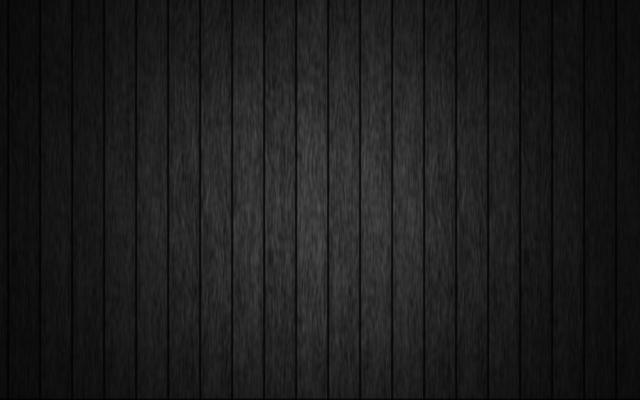
Give the GLSL for this texture, as a WebGL 2 fragment shader.

```glsl
#version 300 es
precision highp float;

uniform vec2 u_resolution;
out vec4 outColor;

// Lengths are fractions of the canvas width
const float PLANK_WIDTH = 0.05;
const float FIRST_SEAM = 0.0127;
const float PLANK_CYCLE = 8.0;
const float SEAM_HALF_WIDTH = 0.0011;
const float SEAM_SHADE_WIDTH = 0.0035;
const float BOTTOM_EDGE = 0.0022;
const float GLOW_SPREAD = 0.113;
const float AMBIENT = 0.036;
const float GLOW = 0.175;
const float GRAIN_STRENGTH = 0.34;
const float STREAK_STRENGTH = 0.24;
const float FIGURE_STRENGTH = 0.09;
const float FLECK_STRENGTH = 0.32;
const int FLECK_COUNT = 5;
const vec3 WOOD_TINT = vec3(1.0, 1.0, 1.005);

float hash(vec2 p) {
  vec3 q = fract(vec3(p.xyx) * 0.1031);
  q += dot(q, q.yzx + 33.33);
  return fract((q.x + q.y) * q.z);
}

vec2 gradientAt(vec2 cell) {
  float angle = 6.28319 * hash(cell);
  return vec2(cos(angle), sin(angle));
}

float gradientNoise(vec2 p) {
  vec2 cell = floor(p);
  vec2 f = p - cell;
  vec2 w = f * f * f * (f * (f * 6.0 - 15.0) + 10.0);
  float a = dot(gradientAt(cell), f);
  float b = dot(gradientAt(cell + vec2(1, 0)), f - vec2(1, 0));
  float c = dot(gradientAt(cell + vec2(0, 1)), f - vec2(0, 1));
  float d = dot(gradientAt(cell + vec2(1, 1)), f - vec2(1, 1));
  return mix(mix(a, b, w.x), mix(c, d, w.x), w.y);
}

// Small dark marks scattered along one plank
float flecks(vec2 p, float plank) {
  float mark = 0.0;
  for (int i = 0; i < FLECK_COUNT; i++) {
    vec2 key = vec2(plank * 7.0 + 3.0, float(i) * 5.0 + 11.0);
    vec2 center = vec2(mix(0.1, 0.9, hash(key)) * PLANK_WIDTH,
                       hash(key + 19.0) * 0.625);
    vec2 size = mix(vec2(0.0015, 0.005), vec2(0.004, 0.02), hash(key + 41.0));
    vec2 offset = (p - center) / size;
    mark += exp(-dot(offset, offset)) * hash(key + 67.0);
  }
  return min(mark, 1.0);
}

float woodTone(vec2 p, float plank) {
  vec2 seed = vec2(plank * 37.0 + 5.0, plank * 23.0 + 9.0);
  float bend = 0.003 * gradientNoise(vec2(p.x * 30.0, p.y * 11.0) + seed);
  vec2 q = vec2(p.x + bend, p.y);

  // Fine fibres over broader streaks
  float fibres = gradientNoise(q * vec2(330.0, 38.0) + seed);
  fibres += 0.7 * gradientNoise(q * vec2(210.0, 85.0) + seed + 71.0);
  float streaks = gradientNoise(q * vec2(120.0, 9.0) + seed + 131.0);
  streaks += 0.6 * gradientNoise(q * vec2(45.0, 14.0) + seed + 173.0);

  // Curved growth lines, stronger on some planks
  float field = gradientNoise(q * vec2(38.0, 8.0) + seed + 211.0);
  float figure = sin(field * 26.0 + q.x * 180.0);
  figure *= mix(0.3, 1.0, hash(seed + 3.0));

  float tone = mix(0.95, 1.1, hash(seed + 17.0));
  tone += GRAIN_STRENGTH * fibres + STREAK_STRENGTH * streaks;
  tone += FIGURE_STRENGTH * figure;
  float ragged = 0.65 + 0.8 * gradientNoise(q * vec2(260.0, 110.0) + seed);
  return tone - FLECK_STRENGTH * flecks(p, plank) * ragged;
}

// Brightness factor of the joints between planks
float seamTone(float x, float pixel) {
  float d = min(x, PLANK_WIDTH - x);
  float soft = max(pixel, 0.0008);
  float groove = 1.0 - smoothstep(SEAM_HALF_WIDTH - 0.5 * soft,
                                  SEAM_HALF_WIDTH + soft, d);
  float shade = 0.24 * exp(-d / SEAM_SHADE_WIDTH);
  float bevel = 0.1 * exp(-pow((x - 0.0035) / 0.0012, 2.0));
  return (1.0 - 0.72 * groove) * (1.0 - shade) + bevel;
}

void main() {
  float pixel = 1.0 / u_resolution.x;
  vec2 p = gl_FragCoord.xy * pixel;
  float height = u_resolution.y * pixel;

  // Plank index and position across the plank
  float index = floor((p.x - FIRST_SEAM) / PLANK_WIDTH);
  vec2 local = vec2(p.x - FIRST_SEAM - index * PLANK_WIDTH, p.y);
  float plank = mod(index, PLANK_CYCLE);

  // Soft central light
  vec2 fromCenter = p - vec2(0.5, 0.5 * height);
  float light = AMBIENT + GLOW * exp(-dot(fromCenter, fromCenter) / GLOW_SPREAD);

  float tone = woodTone(local, plank) * seamTone(local.x, pixel);
  float edge = smoothstep(BOTTOM_EDGE - pixel, BOTTOM_EDGE + pixel, p.y);
  vec3 color = WOOD_TINT * light * max(tone, 0.0) * mix(0.25, 1.0, edge);
  outColor = vec4(color, 1.0);
}
```
